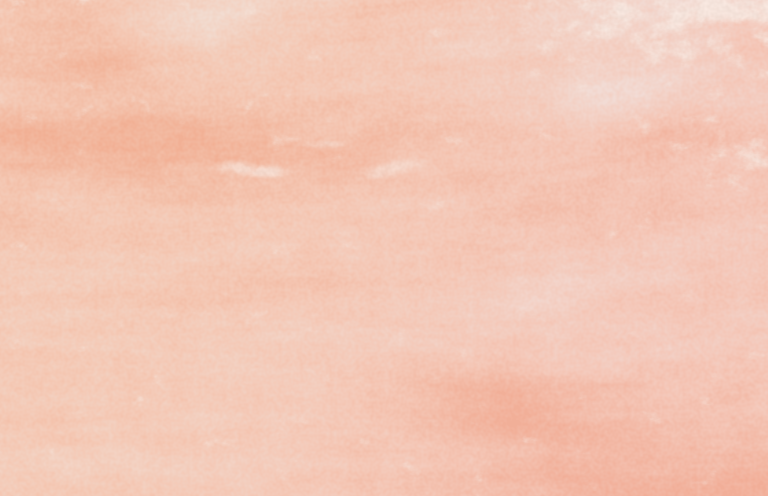
Write a WebGL 2 fragment shader that draws this texture.

```glsl
#version 300 es
precision highp float;
// Peach watercolour wash on textured paper: broad, slightly bent brush
// strokes from stretched gradient noise, soft pools of pigment, ragged bare
// paper towards the upper right, and a fine fibre grain over everything.
uniform vec2 u_resolution;
out vec4 fragColor;

const vec3 DEEP  = vec3(0.948, 0.700, 0.605);
const vec3 PEACH = vec3(0.957, 0.778, 0.706);
const vec3 PALE  = vec3(0.950, 0.843, 0.800);
const vec3 PAPER = vec3(0.962, 0.905, 0.875);

float hash(vec2 p) {
  vec3 q = fract(p.xyx * vec3(0.1031, 0.1030, 0.0973));
  q += dot(q, q.yzx + 33.33);
  return fract((q.x + q.y) * q.z);
}

float cornerSlope(vec2 cell, vec2 offset) {
  float angle = 6.28318 * hash(cell);
  return dot(vec2(cos(angle), sin(angle)), offset);
}

float gradientNoise(vec2 p) {
  vec2 i = floor(p), f = fract(p), e = vec2(1.0, 0.0);
  vec2 w = f * f * f * (f * (f * 6.0 - 15.0) + 10.0);
  float low = mix(cornerSlope(i, f), cornerSlope(i + e, f - e), w.x);
  float high = mix(cornerSlope(i + e.yx, f - e.yx), cornerSlope(i + 1.0, f - 1.0), w.x);
  return mix(low, high, w.y);
}

float fbm(vec2 p, int octaves) {
  float sum = 0.0, amplitude = 0.6;
  for (int i = 0; i < octaves; i++) {
    sum += amplitude * gradientNoise(p);
    p = mat2(1.98, 0.18, -0.18, 1.98) * p + 17.3;
    amplitude *= 0.5;
  }
  return sum;
}

// Soft elliptical pool, 1 at the centre.
float pool(vec2 p, vec2 center, vec2 radius) {
  vec2 d = (p - center) / radius;
  return exp(-dot(d, d));
}

// Broad layout of the wash: negative is more pigment, positive is less.
float washLayout(vec2 p) {
  float pigment = 0.85 * pool(p, vec2(0.19, 0.88), vec2(0.16, 0.09))
                + 0.75 * pool(p, vec2(0.10, 0.72), vec2(0.50, 0.07))
                + 0.65 * pool(p, vec2(0.64, 0.69), vec2(0.35, 0.05))
                + 0.55 * pool(p, vec2(0.40, 0.62), vec2(0.15, 0.03))
                + 0.75 * pool(p, vec2(1.34, 0.69), vec2(0.14, 0.06))
                + 0.80 * pool(p, vec2(1.03, 0.20), vec2(0.20, 0.08))
                + 1.00 * pool(p, vec2(1.46, 0.04), vec2(0.42, 0.10));
  float thin = 0.95 * pool(p, vec2(0.42, 0.96), vec2(0.18, 0.10))
             + 0.90 * pool(p, vec2(1.28, 0.76), vec2(0.18, 0.10))
             + 0.60 * pool(p, vec2(1.16, 0.43), vec2(0.22, 0.04))
             + 0.25 * pool(p, vec2(0.45, 0.33), vec2(0.65, 0.20))
             + 0.95 * pool(p, vec2(1.35, 0.98), vec2(0.42, 0.13));
  return thin - pigment;
}

// Fibre-edged gaps where the brush skipped the paper.
float skippedPaper(vec2 p, float ragged) {
  float corner = pool(p, vec2(1.42, 1.00), vec2(0.36, 0.13))
               + 0.7 * pool(p, vec2(1.52, 0.69), vec2(0.15, 0.05))
               + 0.7 * pool(p, vec2(0.14, 1.01), vec2(0.08, 0.02));
  float cover = 0.85 * smoothstep(0.35, 1.35, corner + 1.7 * ragged);
  for (int i = 0; i < 3; i++) {
    float k = float(i), odd = mod(k, 2.0);
    vec2 d = p - vec2(0.52 + 0.135 * k, 0.657 + 0.058 * odd);
    d.y -= 0.08 * (k - 0.5) * d.x;
    float fleck = pool(d, vec2(0.0), vec2(0.075, 0.018) * (1.0 - 0.4 * odd));
    cover = max(cover, (0.7 - 0.1 * k) * smoothstep(0.2, 1.1, fleck + 1.2 * ragged * sqrt(fleck)));
  }
  return cover;
}

vec3 washColor(float tone) {
  vec3 color = mix(DEEP, PEACH, clamp(tone + 1.0, -0.15, 1.0));
  return mix(color, PALE, clamp(tone, 0.0, 1.3));
}

void main() {
  vec2 p = gl_FragCoord.xy / u_resolution.y;

  // Strokes run sideways and lift gently to the right.
  vec2 flow = p - vec2(0.0, 0.05 * p.x * p.x * smoothstep(0.1, 0.9, p.y));
  flow.y += 0.02 * gradientNoise(p * 2.3 + 5.0);
  vec2 drift = 0.06 * vec2(fbm(p * 4.0, 3), fbm(p * 4.0 + 31.0, 3));
  float broad = fbm(flow * vec2(1.3, 8.0) + 4.0, 4);
  float bristle = fbm(flow * vec2(2.5, 38.0) + 9.0, 3);
  float mottle = fbm(p * 13.0 + 2.0, 4);
  float grain = gradientNoise(p * 70.0) + 1.2 * gradientNoise(p * 135.0 + 40.3);
  float ragged = fbm(p * vec2(15.0, 23.0) + 7.0, 5);

  float tone = 0.03 + washLayout(flow + drift + vec2(0.0, 0.02 * p.x));
  tone += 0.85 * broad + 0.4 * bristle + 0.45 * mottle + 0.3 * grain;

  // Orange at the left, slightly rosier towards the lower right.
  float rosy = smoothstep(0.2, 1.5, p.x + 0.4 * (0.5 - p.y));
  vec3 color = washColor(tone) + mix(vec3(0.0, 0.002, -0.007), vec3(0.0, -0.004, 0.008), rosy);
  color = mix(color, PAPER + 0.025 * grain, skippedPaper(p + 0.3 * drift, ragged));
  fragColor = vec4(clamp(color, 0.0, 1.0), 1.0);
}
```
